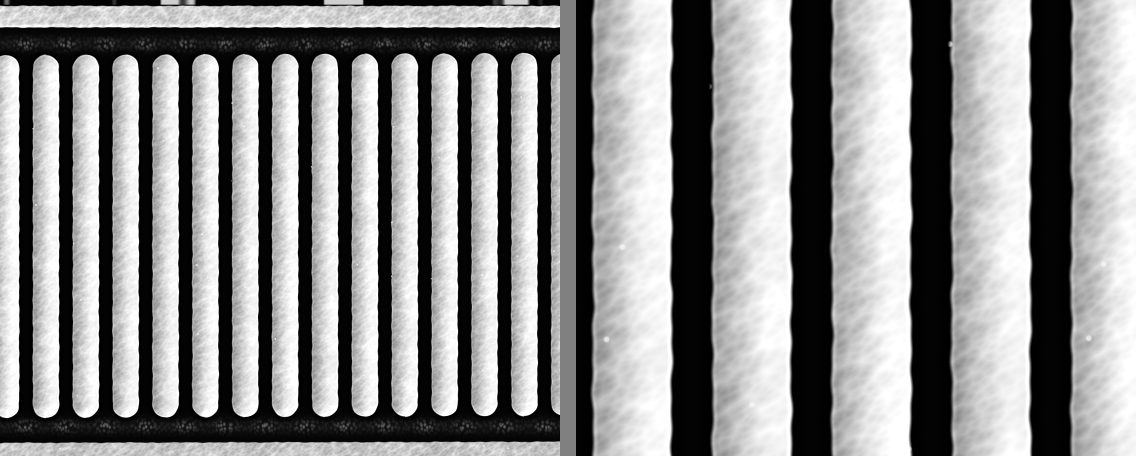
Left, the full canvas; right, a detail of the centre.
Reproduce this pattern procedurally as a Shadertoy shader.

```glsl
vec2 hash2(vec2 p) {
    vec3 q = fract(vec3(p.xyx) * vec3(0.1031, 0.103, 0.0973));
    q += dot(q, q.yzx + 33.33);
    return fract((q.xx + q.yz) * q.zy);
}

// Cellular noise: distance to the nearest point, and that point's random id
vec2 cellular(vec2 p) {
    vec2 cell = floor(p), nearest = vec2(9.0, 0.0);
    for (int j = -1; j <= 1; j++)
    for (int i = -1; i <= 1; i++) {
        vec2 c = cell + vec2(i, j);
        vec2 rnd = hash2(c + 50.0);
        float d = length(c + rnd - p);
        if (d < nearest.x) nearest = vec2(d, hash2(c + 171.0).x);
    }
    return nearest;
}

// Slanted brushed grain, centred on zero
float metalGrain(vec2 p) {
    vec2 q = mat2(0.82, -0.57, 0.57, 0.82) * p;
    float coarse = cellular(q * vec2(45.0, 95.0)).x;
    float fine = cellular(q * vec2(120.0, 210.0) + 7.0).x;
    return 0.6 * (coarse - 0.45) + 0.5 * (fine - 0.45);
}

// Small irregularity of cut edges
float edgeWobble(float t, float seed) {
    return 0.0003 * (sin(t * 173.0 + seed * 5.1) + sin(t * 311.0 + seed * 2.3)
                   + sin(t * 67.0 + seed * 3.7));
}

float coverage(float d) {
    float soft = max(0.0014, 0.8 / iResolution.x);
    return 1.0 - smoothstep(-soft, soft, d);
}

void mainImage(out vec4 fragColor, in vec2 fragCoord) {
    vec2 p = fragCoord / iResolution.x;
    float grain = metalGrain(p);

    // Bar coordinates: 13 whole bars and a cut one at each side
    float pitch = 0.0712;
    float column = (p.x - 0.082) / pitch;
    float id = floor(column + 0.5);
    float x = (column - id) * pitch;
    float y = p.y - 0.004 * id * pitch;
    float radius = 0.0234;

    // Dark channels with pale grains between the bar ends
    float gapX = (fract(column) - 0.5) * pitch;
    float bandY = min(abs(p.y - 0.737), abs(p.y - 0.053));
    float band = exp(-pow(bandY / 0.014, 2.0));
    float patchY = min(abs(p.y - 0.735), abs(p.y - 0.053));
    float blotch = exp(-pow(gapX / 0.016, 2.0) - pow(patchY / 0.009, 2.0));
    float pebble = 1.0 - smoothstep(0.1, 0.65, cellular(p * vec2(170.0, 125.0)).x);
    float tone = 0.012 + band * (0.055 + 0.05 * pebble) + 0.26 * blotch * pebble;

    // Rounded bars, lit from the right
    float middle = y - clamp(y, 0.0915, 0.6928);
    float bar = length(vec2(x, middle)) - radius
              + edgeWobble(p.y, id + 3.0 * step(0.0, x));
    tone *= smoothstep(0.0, 0.012, bar);
    float side = x / radius;
    float light = mix(0.6, 0.98, smoothstep(-1.3, 0.6, side));
    light += 0.03 * (hash2(vec2(id + 20.0, 3.0)).x - 0.5);
    light += grain * mix(0.24, 0.09, smoothstep(-0.6, 0.9, side));
    light += 0.012 * sin(p.y * 41.0 + id * 2.4) + 0.01 * sin(p.y * 97.0 + id);
    light -= 0.1 * smoothstep(0.0, radius, middle);
    light += 0.12 * smoothstep(0.0, radius, -middle);
    light += 0.1 * smoothstep(-0.0035, -0.001, bar);
    tone = mix(tone, light, coverage(bar));

    // Upper and lower rails, with a bright rim on the upper one
    float upper = abs(p.y - 0.7845) - 0.0192 + edgeWobble(p.x, 2.0);
    float lower = p.y - 0.0235 - 0.002 * p.x + edgeWobble(p.x, 9.0);
    float rail = min(upper, lower);
    float railLight = 0.83 + 0.3 * grain + 0.02 * sin(p.x * 38.0);
    railLight += 0.16 * (1.0 - smoothstep(0.766, 0.774, p.y)) * step(0.5, p.y);
    railLight -= 0.05 * step(p.y, 0.5);
    tone = mix(tone, railLight, coverage(rail));

    // Ragged strip above the upper rail
    float ragged = sin(p.x * 19.0 + 2.6) + 0.5 * sin(p.x * 43.0) + 0.3 * sin(p.x * 131.0);
    float flake = smoothstep(0.7, 1.0, ragged) * smoothstep(0.805, 0.807, p.y);
    tone = mix(tone, 0.9, flake * 0.9);

    // Sparse bright specks on metal and along its edges
    vec2 speck = cellular(p * 34.0);
    float dust = step(0.87, speck.y) * (1.0 - smoothstep(0.03, 0.08, speck.x));
    tone = mix(tone, 0.98, 0.7 * dust * coverage(min(bar, rail) - 0.0015));

    fragColor = vec4(vec3(clamp(tone, 0.0, 1.0)), 1.0);
}
```
